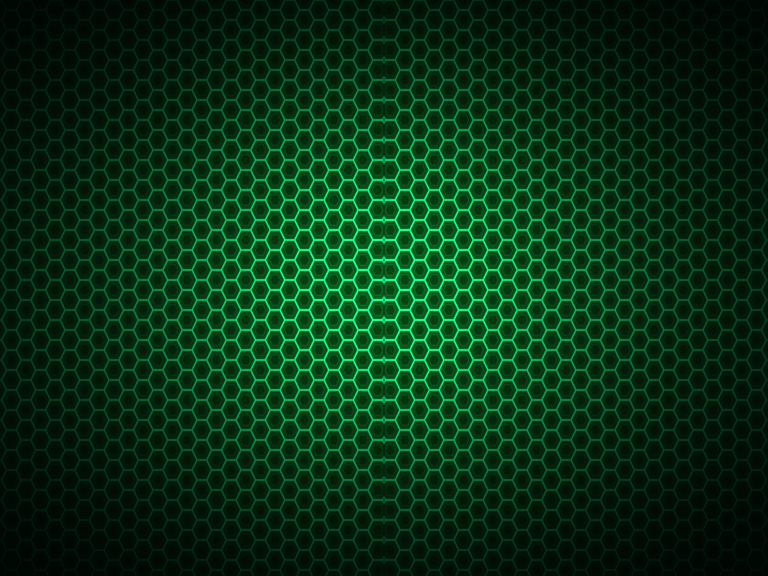
A WebGL 2 fragment shader for this background:

```glsl
#version 300 es
precision highp float;
// Glowing green honeycomb mirrored about a vertical centre seam.
// A hexagonal distance gives the bright mesh and faint inner rings,
// lit by a round central glow and a wide horizontal band of light.
uniform vec2 u_resolution;
out vec4 fragColor;

// Offset from the nearest hexagon centre; cells are one unit high.
vec2 hexOffset(vec2 p) {
    vec2 period = vec2(1.7320508, 1.0);
    vec2 a = mod(p + 0.5 * period, period) - 0.5 * period;
    vec2 b = mod(p, period) - 0.5 * period;
    return dot(a, a) < dot(b, b) ? a : b;
}

// Zero at the centre, one half on the cell border.
float hexRadius(vec2 p) {
    p = abs(p);
    return max(p.y, dot(p, vec2(0.8660254, 0.5)));
}

void main() {
    vec2 p = (gl_FragCoord.xy - 0.5 * u_resolution) / u_resolution.y;
    float aa = 28.8 / u_resolution.y;

    // Narrowed hexagons, mirrored left to right
    vec2 grid = vec2(abs(p.x), p.y) * 28.8;
    vec2 cell = hexOffset((grid - vec2(0.315, -0.1)) * vec2(1.182, 1.0));
    float radius = hexRadius(cell);
    float border = 0.5 - radius;

    // Mesh, its halo and the inner ring
    float mesh = 1.0 - smoothstep(0.0, 0.04 + aa, border);
    float halo = exp(-border * 12.0);
    float ring = 1.0 - smoothstep(0.0, 0.02 + aa, abs(radius - 0.27));
    float core = 1.0 - smoothstep(0.16, 0.34, radius);

    // Light falling off from the middle
    vec2 q = p - vec2(0.0, 0.01);
    float glow = exp(-7.5 * dot(q, q));
    float band = exp(-dot(q * q, vec2(1.5, 7.0)));

    vec3 fill = vec3(0.012, 0.12, 0.042) * band + vec3(0.008, 0.21, 0.045) * glow;
    vec3 line = vec3(0.03, 0.30, 0.17) * band + vec3(0.06, 0.58, 0.42) * glow;
    vec3 color = fill * (1.0 - 0.22 * core) + vec3(0.0, 0.012, 0.006);
    color += line * (0.85 * mesh + 0.18 * halo);
    color += vec3(0.07, 0.10, 0.05) * ring * (0.25 * band + 0.6 * glow);

    // Fine dark seam where the halves meet
    float seam = 1.0 - smoothstep(0.0, 0.03 + aa, grid.x);
    color *= 1.0 - 0.35 * seam;

    fragColor = vec4(color, 1.0);
}
```
